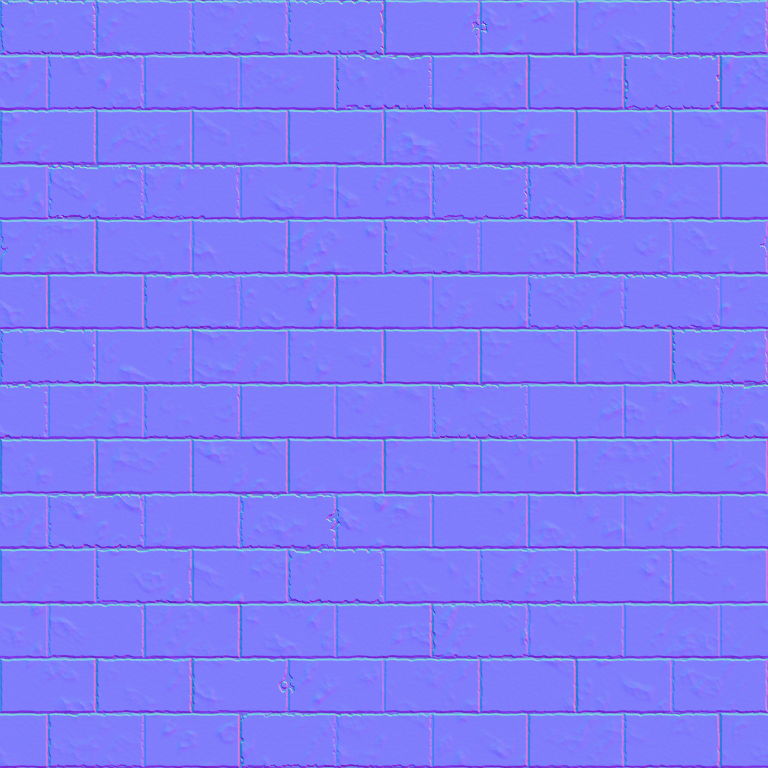
Give the GLSL for this texture map, as a WebGL 1 fragment shader.

```glsl
precision highp float;
// Tangent-space normal map of a painted block wall, 8 blocks by 14 courses, with worn joints.
uniform vec2 u_resolution;

const float TAU = 6.28319;
const float JOINT_DEPTH = 0.0021;

float hash(vec2 p) {
  return fract(sin(dot(p, vec2(12.71, 31.17))) * 4375.5);
}

// Squared distance to the nearest scattered point, tiling n times per canvas
float cells(vec2 uv, float n) {
  vec2 p = uv * n;
  vec2 base = floor(p);
  float nearest = 1.0;
  for (int y = -1; y <= 1; y++) {
    for (int x = -1; x <= 1; x++) {
      vec2 cell = base + vec2(float(x), float(y));
      vec2 id = mod(cell, n);
      vec2 offset = cell + vec2(hash(id), hash(id + 57.3)) - p;
      nearest = min(nearest, dot(offset, offset));
    }
  }
  return nearest;
}

// Broad layered sines that decide where the paint is uneven
float patches(vec2 uv) {
  vec2 p = uv * TAU;
  float s = sin(p.x * 9.0 + p.y * 7.0 + 2.0 * sin(p.y * 5.0 + p.x * 3.0));
  s += sin(p.y * 19.0 - p.x * 13.0 + 2.0 * sin(p.x * 11.0));
  return smoothstep(0.1, 1.6, s);
}

// Surface height in canvas units; x is height, y is joint depth from 0 to 1
vec2 wall(vec2 uv) {
  // Slightly uneven courses
  vec2 p = uv * TAU;
  float sway = sin(p.x * 23.0 + 3.0 * sin(p.y * 7.0)) + 0.6 * sin(p.x * 61.0 + p.y * 4.0);
  vec2 grid = vec2(uv.x, uv.y + 0.00035 * sway) * vec2(8.0, 14.0);
  float course = floor(grid.y);
  grid.x += 0.5 * mod(course + 1.0, 2.0);
  vec2 f = fract(grid);
  vec2 id = mod(vec2(floor(grid.x), course), vec2(8.0, 14.0));
  vec2 edge = min(f, 1.0 - f) / vec2(8.0, 14.0);

  // Ragged edges on some blocks
  float pits = cells(uv, 110.0);
  float ragged = pow(hash(id + 3.7), 4.0);
  float erosion = mix(0.0003, 0.0036, ragged) * smoothstep(0.12, 0.5, pits);

  // A few upright joints are broken out in the middle
  vec2 joint = vec2(mod(id.x + step(0.5, f.x), 8.0), id.y);
  float broken = step(0.965, hash(joint + 21.3)) * smoothstep(0.25, 0.5, 0.5 - abs(f.y - 0.5));
  float chips = 0.009 * broken * smoothstep(0.1, 0.35, pits);

  float upright = 1.0 - smoothstep(0.0002, 0.0027, edge.x - erosion - chips);
  upright *= mix(0.3, 1.0, hash(joint + 8.1));
  float level = 1.0 - smoothstep(0.0003, 0.003, edge.y - erosion);
  level *= 0.88 + 0.12 * sin(p.x * 5.0 + course * 2.4);
  float depth = max(upright, level);

  // Brushed, lumpy face
  float lumps = cells(uv + 0.004 * sin(p.yx * 12.0), 58.0) * 0.0011 + pits * 0.0005;
  float face = lumps * patches(uv) * mix(0.5, 1.2, hash(id + 14.9));
  face += 0.00008 * cells(uv, 190.0);
  return vec2(face * (1.0 - depth) - JOINT_DEPTH * depth, depth);
}

void main() {
  vec2 uv = gl_FragCoord.xy / u_resolution;
  vec2 e = vec2(0.0009, 0.0);

  // Central differences also soften the joint edges
  vec2 right = wall(uv + e.xy);
  vec2 left = wall(uv - e.xy);
  vec2 above = wall(uv + e.yx);
  vec2 below = wall(uv - e.yx);
  vec2 slope = vec2(right.x - left.x, above.x - below.x) / (2.0 * e.x);
  vec3 normal = normalize(vec3(-slope, 1.0));

  // Encode, then shade the joint floor and the undersides
  vec3 color = normal * 0.5 + vec3(0.5, 0.49, 0.49);
  float depth = 0.25 * (right.y + left.y + above.y + below.y);
  float underside = smoothstep(0.0, 0.5, -normal.y);
  color *= 1.0 - smoothstep(0.5, 0.95, depth) * mix(0.08, 0.22, underside);
  gl_FragColor = vec4(clamp(color, 0.0, 1.0), 1.0);
}
```
